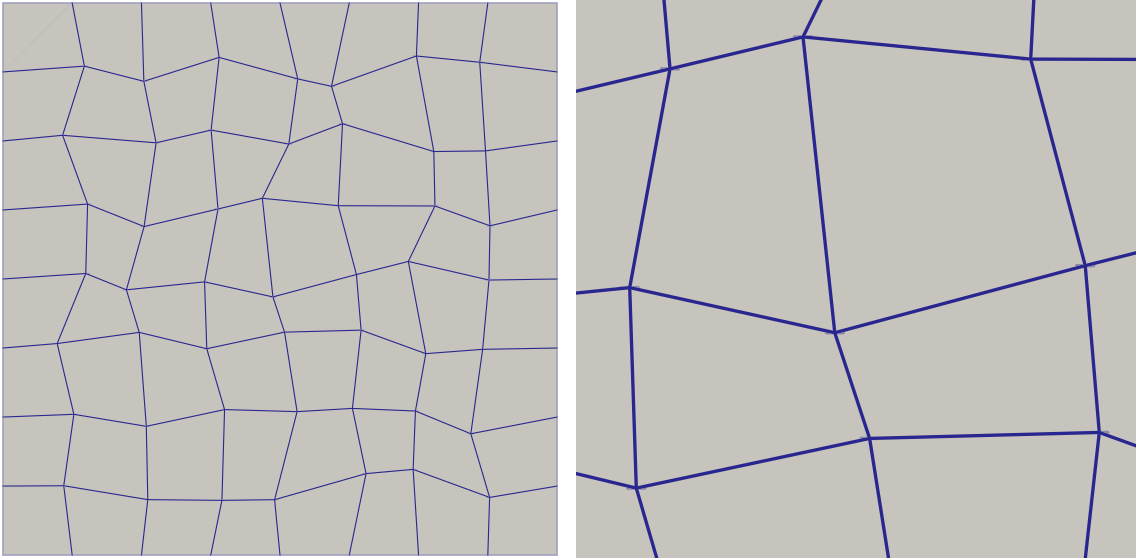
Left, the full canvas; right, a detail of the centre.
This pattern is drawn by a WebGL 2 fragment shader. Its source:

```glsl
#version 300 es
precision highp float;
// An 8 x 8 mesh of irregular quads: thin indigo wires on a warm grey sheet
// with a narrow white margin. Each inner grid vertex is shifted by a hash,
// and wires are drawn as distances to the segments joining neighbours.

uniform vec2 u_resolution;
out vec4 fragColor;

const float CELLS = 8.0;
const float MARGIN = 0.0052;

vec2 hash2(vec2 k) {
    vec3 q = fract(k.xyx * vec3(0.1031, 0.1030, 0.0973) + 0.317);
    q += dot(q, q.yzx + 33.33);
    return fract((q.xx + q.yz) * q.zy);
}

// Mesh vertex in canvas units; vertices on the rim stay in place.
vec2 vertexAt(vec2 k, vec2 sheet) {
    bool inner = all(greaterThan(k, vec2(0.5))) && all(lessThan(k, vec2(CELLS - 0.5)));
    vec2 shift = inner ? (hash2(k) - 0.5) * 0.52 : vec2(0.0);
    return MARGIN + sheet * (k + shift) / CELLS;
}

float segmentDistance(vec2 p, vec2 a, vec2 b) {
    vec2 ab = b - a;
    return length(p - a - ab * clamp(dot(p - a, ab) / dot(ab, ab), 0.0, 1.0));
}

// Coverage of a wire, smoothed over one pixel.
float wire(float d, float pixel) {
    return clamp((0.001 - d) / pixel + 0.5, 0.0, 1.0);
}

void main() {
    float pixel = 1.0 / u_resolution.y;
    vec2 p = gl_FragCoord.xy * pixel;
    vec2 canvas = u_resolution * pixel;
    vec2 sheet = canvas - 2.0 * MARGIN;
    vec2 cell = floor((p - MARGIN) / sheet * CELLS);

    // Inner wires: edges running right and up from the nearby vertices
    float nearest = 1.0;
    float knot = 1.0;
    for (int j = -1; j <= 2; j++) {
        for (int i = -1; i <= 2; i++) {
            vec2 k = cell + vec2(i, j);
            if (any(lessThan(k, vec2(0.0))) || any(greaterThan(k, vec2(CELLS)))) continue;
            vec2 a = vertexAt(k, sheet);
            bool innerColumn = k.x > 0.5 && k.x < CELLS - 0.5;
            bool innerRow = k.y > 0.5 && k.y < CELLS - 0.5;
            if (innerRow && k.x < CELLS - 0.5)
                nearest = min(nearest, segmentDistance(p, a, vertexAt(k + vec2(1, 0), sheet)));
            if (innerColumn && k.y < CELLS - 0.5)
                nearest = min(nearest, segmentDistance(p, a, vertexAt(k + vec2(0, 1), sheet)));
            if (innerColumn && innerRow)
                knot = min(knot, segmentDistance(p, a - vec2(0.005, 0), a + vec2(0.005, 0)));
        }
    }

    // Signed distance to the sheet's rim
    vec2 q = abs(p - 0.5 * canvas) - 0.5 * sheet;
    float rim = max(q.x, q.y);

    // Sheet, faint corner diagonal, wires, soft knots and the pale rim
    vec3 grey = vec3(0.78, 0.77, 0.74);
    vec3 indigo = vec3(0.16, 0.15, 0.56);
    vec3 color = mix(vec3(1.0), grey, clamp(0.5 - rim / pixel, 0.0, 1.0));
    vec2 corner = vec2(MARGIN, canvas.y - MARGIN);
    float diagonal = segmentDistance(p, corner - vec2(0, sheet.y / CELLS), corner + vec2(sheet.x / CELLS, 0));
    color = mix(color, vec3(0.72, 0.71, 0.69), 0.4 * wire(diagonal, pixel));
    color = mix(color, indigo, max(wire(nearest, pixel), 0.4 * wire(knot, pixel)));
    color = mix(color, vec3(0.45, 0.44, 0.68), 0.8 * wire(abs(rim), pixel));
    fragColor = vec4(color, 1.0);
}
```
